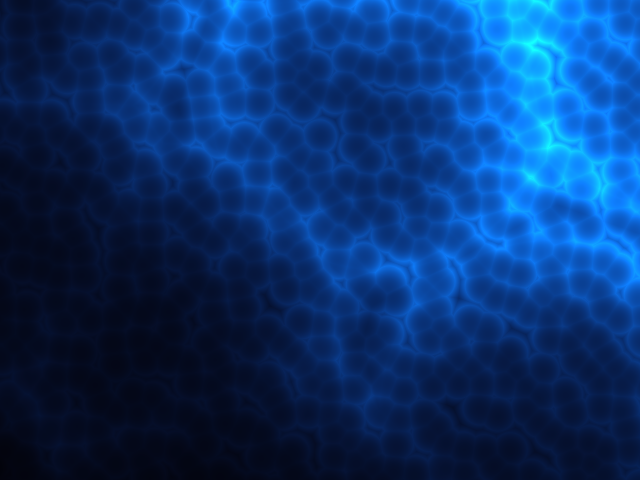
This background is drawn by a Shadertoy shader. Its source:

```glsl
#define VIEW_HEIGHT 0.4
#define BROAD_SCALE 5.0
#define BROAD_SHIFT 1.14
#define BUBBLE_SCALE 50.0
#define BUBBLE_SHIFT -2.1
#define MIDDLE_SCALE -10.0
#define MIDDLE_SHIFT 9.3
#define LIGHT_GAIN 1.1
#define FALLOFF 0.7

float lengthSquared(vec2 v) {
    return dot(v, v);
}

float hash(vec2 cell) {
    float column = fract(sin(cell.x) * 43.13311);
    return fract(sin(column + cell.y) * 31.0011);
}

// Glowing rims around one point per cell, placed on the cell diagonal
float cellRims(vec2 p) {
    vec2 home = floor(p);
    float nearest = 1e9;
    for (int x = -1; x <= 1; x++) {
        for (int y = -1; y <= 1; y++) {
            vec2 cell = home + vec2(x, y);
            nearest = min(nearest, lengthSquared(p - cell - hash(cell)));
        }
    }
    return 3.0 * exp(-4.0 * abs(2.0 * nearest - 1.0));
}

// Broad veins, small bubbles and a faint middle layer multiplied together
float layeredGlow(vec2 p) {
    float broad = cellRims(p * BROAD_SCALE + BROAD_SHIFT);
    float bubbles = cellRims(p * BUBBLE_SCALE + BUBBLE_SHIFT);
    float middle = cellRims(p * MIDDLE_SCALE + MIDDLE_SHIFT);
    return pow(LIGHT_GAIN * broad * sqrt(bubbles) * pow(middle, 0.25), 0.125);
}

void mainImage(out vec4 fragColor, in vec2 fragCoord) {
    vec2 uv = fragCoord / iResolution.xy;
    vec2 p = VIEW_HEIGHT * fragCoord / iResolution.y;

    // Light fades away from the upper right
    float light = layeredGlow(p) * exp(-lengthSquared(FALLOFF * uv - 1.0));

    // Deep blue rising to cyan
    vec3 tint = vec3(0.1, 1.5 * light, 1.2 * light + pow(light, 0.5 - light));
    fragColor = vec4(clamp(light * tint, 0.0, 1.0), 1.0);
}
```
